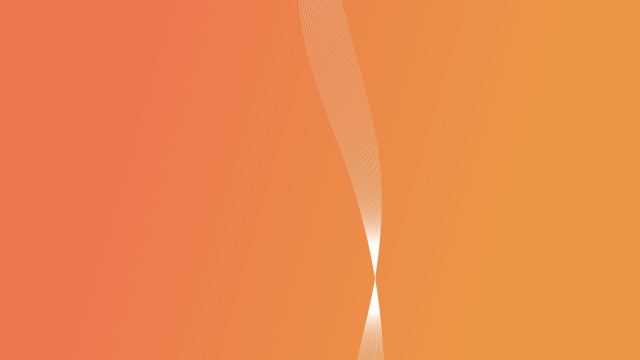
Write a Shadertoy shader that draws this background.

```glsl
// A twisted ribbon of fine pale lines over a slanted coral to amber gradient.
#define LINE_COUNT 28.0
#define LINE_INK 0.031       // summed thickness of all lines, in canvas heights
#define GRADIENT_START 0.463
#define GRADIENT_END 1.574
#define GRADIENT_SLANT 0.29
#define CORAL vec3(0.929, 0.470, 0.310)
#define AMBER vec3(0.922, 0.588, 0.270)
#define FAINT_LINE vec3(0.875, 0.765, 0.640)
#define DENSE_LINE vec3(1.0, 0.995, 0.98)

// Cubic Hermite curve from start to end over the depth range.
vec2 hermite(float depth, vec2 range, vec2 start, vec2 end, vec2 slopeStart, vec2 slopeEnd) {
    float span = range.y - range.x;
    float t = (depth - range.x) / span;
    float r = 1.0 - t;
    return mix(start, end, t * t * (3.0 - 2.0 * t))
         + span * t * r * (r * slopeStart - t * slopeEnd);
}

// Horizontal places of the two ribbon edges, which cross at the knot.
vec2 ribbonEdges(float depth) {
    const float bendDepth = 0.370, knotDepth = 0.773;
    const vec2 top = vec2(0.831, 0.951), bend = vec2(0.9294, 1.044);
    const vec2 knot = vec2(1.0417), foot = vec2(1.067, 0.993);
    const vec2 bendSlope = vec2(0.39, 0.20), knotSlope = vec2(0.17, -0.16);
    if (depth < bendDepth)
        return hermite(depth, vec2(0.0, bendDepth), top, bend, vec2(0.06, 0.25), bendSlope);
    if (depth < knotDepth)
        return hermite(depth, vec2(bendDepth, knotDepth), bend, knot, bendSlope, knotSlope);
    return hermite(depth, vec2(knotDepth, 1.0), knot, foot, knotSlope, vec2(0.06, -0.20));
}

// Ink accumulated from the ribbon's left side up to a line coordinate.
float inkUpTo(float coord, float duty) {
    coord = clamp(coord, 0.0, LINE_COUNT);
    return floor(coord) * duty + min(fract(coord), duty);
}

void mainImage(out vec4 fragColor, in vec2 fragCoord) {
    // Canvas heights, with depth measured down from the top.
    float pixel = 1.0 / iResolution.y;
    float x = fragCoord.x / iResolution.x * 16.0 / 9.0;
    float depth = 1.0 - fragCoord.y * pixel;

    // Slanted background gradient.
    float along = x + GRADIENT_SLANT * depth;
    float blend = clamp((along - GRADIENT_START) / (GRADIENT_END - GRADIENT_START), 0.0, 1.0);
    vec3 color = mix(CORAL, AMBER, blend);

    // Lines share the ribbon's width, so they merge as it narrows.
    vec2 edges = ribbonEdges(depth);
    float left = min(edges.x, edges.y);
    float width = max(abs(edges.y - edges.x), 0.002);
    float duty = min(LINE_INK / width, 1.0);

    // Box-filtered line coverage over one pixel.
    float coord = (x - left) / width * LINE_COUNT;
    float footprint = LINE_COUNT * pixel / width;
    float ink = inkUpTo(coord + 0.5 * footprint, duty) - inkUpTo(coord - 0.5 * footprint, duty);
    float coverage = clamp(ink / footprint, 0.0, 1.0);

    vec3 lineColor = mix(FAINT_LINE, DENSE_LINE, smoothstep(0.3, 0.9, duty));
    fragColor = vec4(mix(color, lineColor, coverage), 1.0);
}
```
